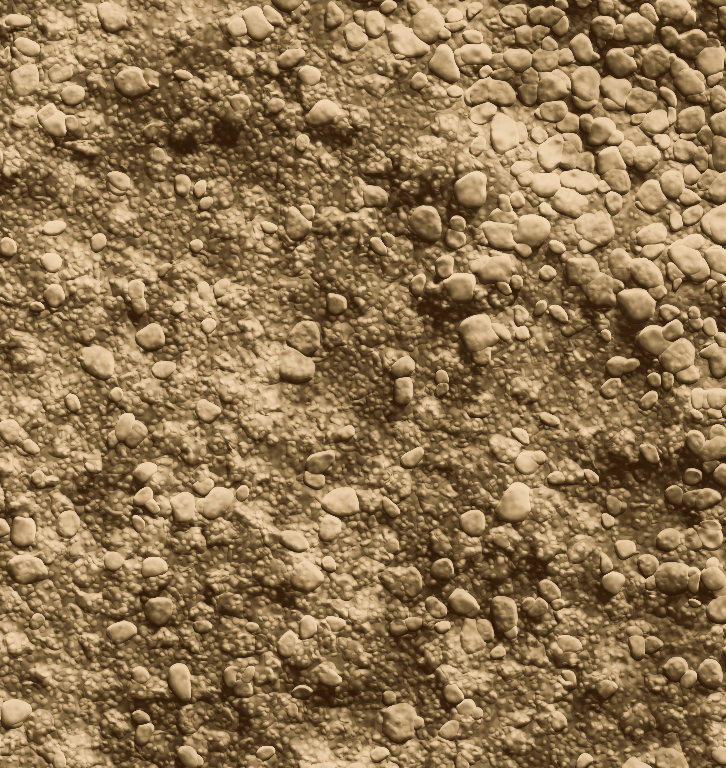
Write a WebGL 2 fragment shader that draws this texture.

```glsl
#version 300 es
precision highp float;
// Sunlit coarse sand: granular clods with dusty rounded pebbles gathered at the upper right.

uniform vec2 u_resolution;
out vec4 outColor;

const vec2 LIGHT_DIR = vec2(0.40, 0.917);  // towards the sun, in the ground plane
const float SUN_SLOPE = 0.60;
const float SLOPE_STEP = 0.0015;
const float SHADOW_STEP = 0.008;
const float SHADOW_DEPTH = 0.60;
const float CONTRAST = 2.2;
const float EXPOSURE = 0.10;
const float CREVICE_DEPTH = 1.25;
const float SPECKLE = 0.55;
const vec3 SWELL_HEIGHT = vec3(0.07, 0.045, 0.022);
const vec3 SWELL_TONE = vec3(0.30, 0.50, 0.60);
const float LUMP_SCALE = 22.0;
const float CRUMB_SCALE = 52.0;
const float GRANULE_SCALE = 105.0;
const float SPECKLE_SCALE = 200.0;
const float PEBBLE_SCALE = 22.0;
const float GRAVEL_SCALE = 36.0;
const mat2 TURN = mat2(0.8, 0.6, -0.6, 0.8);

const vec3 TONES[6] = vec3[6](
    vec3(0.17, 0.09, 0.02), vec3(0.35, 0.26, 0.15), vec3(0.49, 0.39, 0.24),
    vec3(0.65, 0.53, 0.36), vec3(0.80, 0.68, 0.51), vec3(0.96, 0.86, 0.73));
const float STOPS[6] = float[6](0.0, 0.23, 0.435, 0.615, 0.79, 1.0);

float hash(vec2 p) {
    return fract(sin(dot(p, vec2(127.1, 311.7))) * 43758.55);
}

vec3 hash3(vec2 p) {
    vec3 k = vec3(dot(p, vec2(127.1, 311.7)), dot(p, vec2(269.5, 183.3)), dot(p, vec2(419.2, 371.9)));
    return fract(sin(k) * 43758.55);
}

float noise(vec2 p) {
    vec2 i = floor(p), f = fract(p);
    f = f * f * (3.0 - 2.0 * f);
    return mix(mix(hash(i), hash(i + vec2(1, 0)), f.x),
               mix(hash(i + vec2(0, 1)), hash(i + vec2(1, 1)), f.x), f.y);
}

// Share of ground covered by pebbles
float pebbleDensity(vec2 p) {
    return smoothstep(0.90, 1.25, p.x + 0.7 * p.y + 0.3 * (noise(p * 5.0 + 40.0) - 0.5));
}

// Swells, hollows and clods, turned off the axes
vec3 swells(vec2 p) {
    vec2 q = TURN * p;
    return vec3(noise(q * 4.0 + 2.0), noise(q * 9.0 + 7.0), noise(TURN * q * 20.0 + 13.0));
}

// Scattered elliptic domes: x = dome height 0..1, y = random tone of the stone
vec2 stones(vec2 p, float scale, float fill, float crowd, float seed) {
    vec2 q = p * scale, cell = floor(q), best = vec2(0.0);
    for (int y = -1; y <= 1; y++)
    for (int x = -1; x <= 1; x++) {
        vec2 c = cell + vec2(x, y);
        vec3 shape = hash3(c + seed + 31.7);
        if (shape.z > fill && shape.z > crowd * pebbleDensity(c / scale)) continue;
        vec3 place = hash3(c + seed);
        vec2 d = q - c - 0.5 - 0.7 * (place.xy - 0.5);
        float angle = 6.2832 * place.z, ca = cos(angle), sa = sin(angle);
        d = mat2(ca, sa, -sa, ca) * d;
        d /= mix(0.38, 0.64, shape.x) * vec2(1.0, mix(0.62, 1.0, shape.y));
        float dome = 1.0 - dot(d, d);
        if (dome > best.x) best = vec2(dome, fract(shape.y * 7.3));
    }
    return best;
}

float pebbleHeight(float dome, float scale) {
    return 0.28 * dome * (2.0 - dome) / scale + 0.005 * smoothstep(0.0, 0.5, dome);
}

// Ground: x = height, y = openness to the sky, z = pebble cover, w = pebble tone
vec4 ground(vec2 p) {
    vec2 w = p + 0.010 * (vec2(noise(p * 45.0), noise(p * 45.0 + 9.0)) - 0.5);
    vec2 rough = w + 0.011 * (vec2(noise(p * 95.0 + 3.0), noise(p * 95.0 + 21.0)) - 0.5);
    float base = dot(swells(rough), SWELL_HEIGHT);
    float lump = stones(rough, LUMP_SCALE, 0.65, 0.0, 3.0).x;
    float crumb = stones(rough, CRUMB_SCALE, 0.70, 0.0, 17.0).x;
    float granule = stones(TURN * p, GRANULE_SCALE, 0.80, 0.0, 29.0).x;
    float dense = pebbleDensity(p);
    float soil = 0.24 * lump / LUMP_SCALE + 0.18 * crumb / CRUMB_SCALE
               + 0.18 * granule / GRANULE_SCALE - 0.003 * dense;

    vec2 big = stones(w, PEBBLE_SCALE, 0.12, 0.85, 53.0);
    vec2 small = stones(w, GRAVEL_SCALE, 0.18, 0.70, 71.0);
    float bigTop = pebbleHeight(big.x, PEBBLE_SCALE);
    float smallTop = pebbleHeight(small.x, GRAVEL_SCALE);
    vec2 stone = bigTop > smallTop ? big : small;
    float dust = mix(0.10, 0.02, stone.y);
    float top = max(bigTop, smallTop) + dust * granule / GRANULE_SCALE;

    float cover = smoothstep(-0.001, 0.003, top - soil);
    float open = 0.40 * lump + 0.25 * crumb + 0.35 * granule - 0.15 * dense;
    open = mix(open, 0.26 + 0.20 * stone.x + dust * granule, cover);
    return vec4(base + max(soil, top), open, cover, stone.y);
}

void main() {
    vec2 p = gl_FragCoord.xy / u_resolution.y;
    vec4 g = ground(p);

    // Slope towards the sun
    float slope = (g.x - ground(p + LIGHT_DIR * SLOPE_STEP).x) / SLOPE_STEP;
    float light = mix(0.8, 1.0, g.z) * slope / sqrt(1.0 + slope * slope);

    // Cast shadows
    float blocked = 0.0;
    for (int i = 1; i <= 4; i++) {
        float t = SHADOW_STEP * float(i);
        blocked = max(blocked, ground(p + LIGHT_DIR * t).x - g.x - SUN_SLOPE * t);
    }
    light -= SHADOW_DEPTH * smoothstep(0.0, 0.008, blocked);

    // Crevices, hollows, pebble tones and sand speckle
    light += CREVICE_DEPTH * (g.y - 0.36) + dot(swells(p) - 0.5, SWELL_TONE);
    light += g.z * (0.36 * g.w - 0.02);
    light += SPECKLE * (1.0 - 0.5 * g.z * g.w) * (noise(TURN * p * SPECKLE_SCALE + 5.0) - 0.5);

    // Tone ramp
    float level = 1.0 / (1.0 + exp(-CONTRAST * (light + EXPOSURE)));
    vec3 color = TONES[0];
    for (int i = 1; i < 6; i++)
        color = mix(color, TONES[i], clamp((level - STOPS[i - 1]) / (STOPS[i] - STOPS[i - 1]), 0.0, 1.0));
    outColor = vec4(color, 1.0);
}
```
